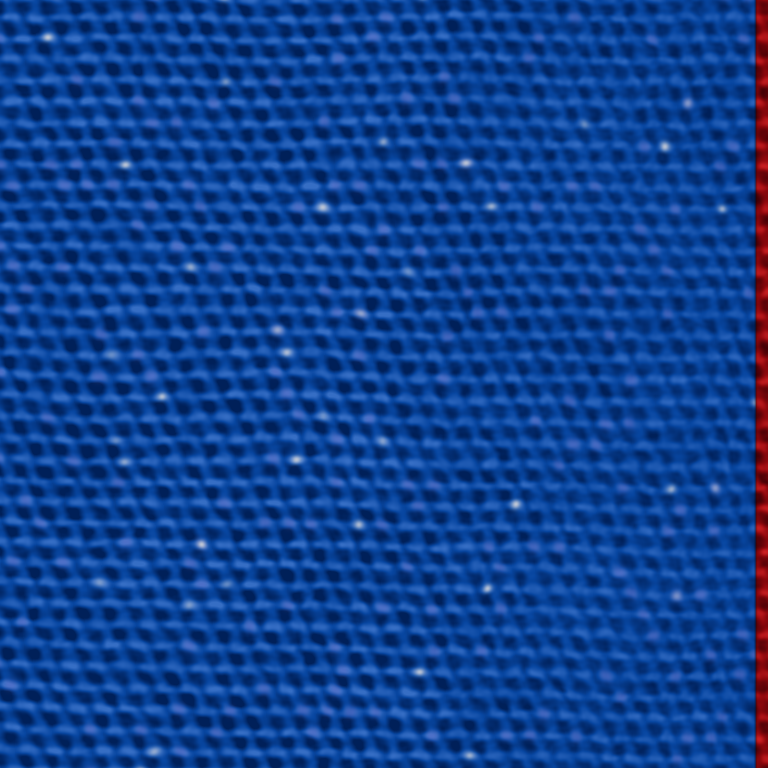
A Shadertoy shader for this texture:

```glsl
// Blue plain-weave cloth with staggered stitches, pale flecks and a red strip at the right edge.

const float ROWS = 36.8;          // weft rows down the canvas
const float COLUMNS = 30.0;       // stitches across, before the squeeze
const float SQUEEZE = 2.0;        // extra stitches gained toward the right
const float ROW_START = 0.86;     // first row, in row heights below the top
const float ROW_SAG = 0.55;       // rows dropping toward the right
const float WOBBLE = 0.32;        // slow bending of the threads
const float DASH_HEIGHT = 0.17;   // spread of the lit weft, in rows
const float HOLE_LEAN = 0.22;     // slant of the gaps between warp threads
const float SEAM = 0.984;         // left border of the red strip
const float FLECK_RATE = 0.035;   // share of stitches carrying a pale fleck

const vec3 BLUE_SHADOW = vec3(0.00, 0.125, 0.35);
const vec3 BLUE_BODY   = vec3(0.03, 0.275, 0.63);
const vec3 BLUE_LIGHT  = vec3(0.21, 0.43, 0.77);
const vec3 RED_SHADOW  = vec3(0.27, 0.00, 0.02);
const vec3 RED_BODY    = vec3(0.56, 0.03, 0.05);
const vec3 RED_LIGHT   = vec3(0.84, 0.14, 0.15);
const vec3 FLECK       = vec3(0.78, 0.80, 0.84);
const vec3 LAVENDER    = vec3(0.48, 0.46, 0.80);

float hash(vec2 p) {
    vec3 q = fract(vec3(p.xyx) * 0.1031);
    q += dot(q, q.yzx + 33.33);
    return fract((q.x + q.y) * q.z);
}

vec2 gradient(vec2 cell) {
    float angle = 6.28318 * hash(cell);
    return vec2(cos(angle), sin(angle));
}

// Gradient noise, roughly -0.7 to 0.7
float noise(vec2 p) {
    vec2 i = floor(p), f = p - i;
    vec2 u = f * f * f * (f * (f * 6.0 - 15.0) + 10.0);
    vec2 e = vec2(1.0, 0.0);
    float low  = mix(dot(gradient(i), f), dot(gradient(i + e), f - e), u.x);
    float high = mix(dot(gradient(i + e.yx), f - e.yx), dot(gradient(i + 1.0), f - 1.0), u.x);
    return mix(low, high, u.y);
}

// One at the middle of a band, zero beyond its half width
float band(float x, float halfWidth, float softness) {
    return 1.0 - smoothstep(halfWidth - softness, halfWidth + softness, abs(x));
}

// Position along a row in stitches; every other row is shifted by half
float stitchPhase(float x, float row) {
    return x + 0.5 * row + 0.22 * (hash(vec2(row, 7.0)) - 0.5);
}

vec3 ramp(float tone, vec3 shadow, vec3 body, vec3 light) {
    return tone < 0.5 ? mix(shadow, body, tone * 2.0) : mix(body, light, tone * 2.0 - 1.0);
}

void mainImage(out vec4 fragColor, in vec2 fragCoord) {
    vec2 uv = fragCoord / iResolution.xy;
    float down = 1.0 - uv.y;

    // Thread coordinates: sagging rows, slow wobble and small local kinks
    vec2 weave = vec2(COLUMNS * uv.x + SQUEEZE * uv.x * uv.x, ROWS * down - ROW_START);
    weave.y -= ROW_SAG * uv.x * smoothstep(0.1, 0.7, down);
    weave += WOBBLE * vec2(noise(uv * 5.0 + 3.0), noise(uv * 4.0 + 19.0));
    weave += 0.13 * vec2(noise(weave * 0.9 + 40.0), noise(weave * 0.9 + 80.0));

    // Lit weft dashes on the nearest row
    float row = floor(weave.y + 0.5);
    float offRow = weave.y - row;
    float phase = stitchPhase(weave.x, row);
    vec2 stitch = vec2(floor(phase), row);
    float along = fract(phase) - 0.5;
    float strength = 0.65 + 0.6 * hash(stitch + 11.0);
    float line = exp(-0.5 * pow((offRow - 0.12 * along) / DASH_HEIGHT, 2.0));
    float dash = line * (0.2 + strength * band(along, 0.33, 0.17));

    // Dark gaps between the warp threads, below each row
    float gapRow = floor(weave.y);
    float below = weave.y - gapRow;
    float gapPhase = stitchPhase(weave.x, gapRow) - HOLE_LEAN * (below - 0.5) + 0.1;
    float depth = 0.7 + 0.5 * hash(vec2(floor(gapPhase), gapRow) + 53.0);
    float gap = depth * band(fract(gapPhase) - 0.5, 0.27, 0.2) * band(below - 0.54, 0.32, 0.17);

    // Cloth tone: flatter at the right, with patches and fibre grain
    float contrast = mix(1.0, 0.68, smoothstep(0.4, 0.9, uv.x + 0.15 * noise(uv * 4.0)));
    float grain = noise(weave * vec2(2.6, 3.2) + 120.0);
    float patches = noise(uv * 6.0 + 60.0);
    float tone = 0.43 + contrast * (0.42 * dash - 0.46 * gap) + 0.17 * grain + 0.07 * patches;
    tone = clamp(tone, 0.0, 1.0);
    vec3 blue = ramp(tone, BLUE_SHADOW, BLUE_BODY, BLUE_LIGHT);

    // Lavender tint on some dashes, pale flecks on a few
    float tint = step(0.84, hash(stitch + 91.0)) * line * band(along, 0.2, 0.15);
    blue = mix(blue, LAVENDER, 0.35 * tint);
    float pick = hash(stitch + 137.0);
    float spot = exp(-28.0 * dot(vec2(along, offRow), vec2(along, offRow)));
    float fleck = step(1.0 - FLECK_RATE, pick) * spot * (0.35 + 0.6 * hash(stitch + 171.0));
    blue = mix(blue, FLECK, fleck);

    // Red strip, with a thin shaded seam
    vec3 red = ramp(tone, RED_SHADOW, RED_BODY, RED_LIGHT);
    float edge = 0.75 / iResolution.x;
    vec3 color = mix(blue, red, smoothstep(SEAM - edge, SEAM + edge, uv.x));
    color *= 1.0 - 0.3 * band(uv.x - SEAM, 0.0015, 0.0015);

    fragColor = vec4(color, 1.0);
}
```
